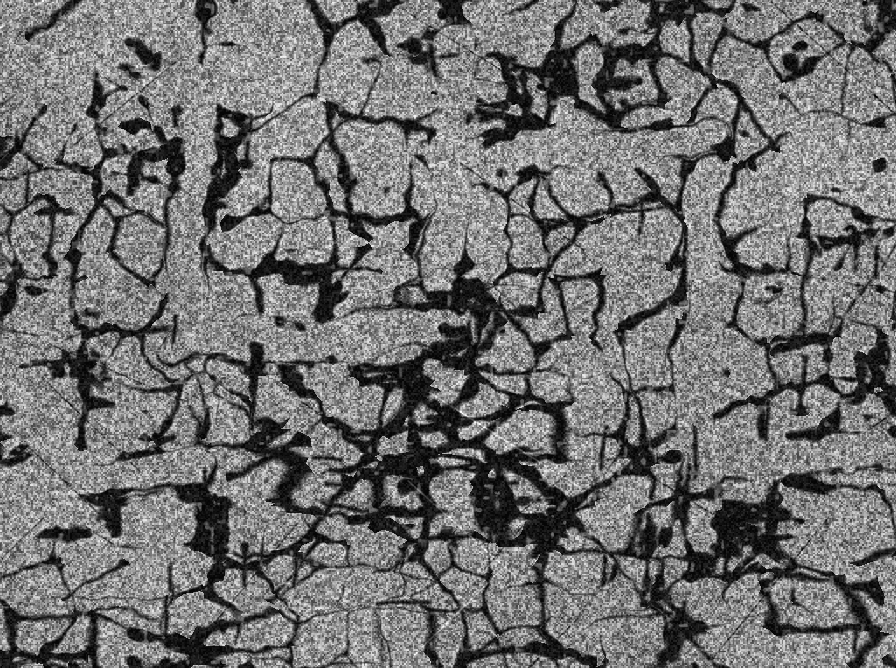
Write a WebGL 1 fragment shader that draws this texture.

```glsl
precision highp float;
uniform vec2 u_resolution;

float hash(vec2 p) {
  vec3 q = fract(vec3(p.xyx) * 0.1031);
  q += dot(q, q.yzx + 33.33);
  return fract((q.x + q.y) * q.z);
}

vec2 hash2(vec2 p) {
  return vec2(hash(p + 17.3), hash(p + 91.7));
}

float noise(vec2 p) {
  vec2 i = floor(p), f = fract(p);
  f = f * f * (3.0 - 2.0 * f);
  vec2 e = vec2(0.0, 1.0);
  return mix(mix(hash(i), hash(i + e.yx), f.x),
             mix(hash(i + e.xy), hash(i + e.yy), f.x), f.y);
}

float fbm(vec2 p) {
  return 0.55 * noise(p) + 0.3 * noise(p * 2.1 + 7.0) + 0.15 * noise(p * 4.3 + 19.0);
}

float segment(vec2 p, vec2 a, vec2 b) {
  vec2 ab = b - a;
  return length(p - a - ab * clamp(dot(p - a, ab) / dot(ab, ab), 0.0, 1.0));
}

// Signed distance to cell seams: some are dropped, junctions widen into pools
float seam(vec2 p, float width, float keep, float seed) {
  vec2 base = floor(p), a = vec2(0.0), b = vec2(1.0);
  vec3 f = vec3(9.0);
  for (int y = -2; y <= 2; y++) {
    for (int x = -2; x <= 2; x++) {
      vec2 cell = base + vec2(float(x), float(y));
      vec2 site = cell + 0.5 + 0.8 * (hash2(cell + seed) - 0.5);
      float d = length(site - p);
      if (d < f.x) { f = vec3(d, f.xy); b = a; a = site; }
      else if (d < f.y) { f = vec3(f.x, d, f.y); b = site; }
      else f.z = min(f.z, d);
    }
  }
  float edge = (f.y * f.y - f.x * f.x) / (2.0 * length(b - a));
  float pool = 1.0 - smoothstep(0.0, 0.3, f.z - f.x);
  float shown = step(hash((a + b) * 13.0 + seed), keep);
  return mix(0.4, edge - width * (1.0 + 2.2 * pool), shown);
}

// Short straight gaps between parallel dendrite arms
float slots(vec2 p, float amount) {
  vec2 q = p * 17.0, base = floor(q);
  float d = 1.0;
  for (int y = -1; y <= 1; y++) {
    for (int x = -1; x <= 1; x++) {
      vec2 cell = base + vec2(float(x), float(y));
      vec2 mid = cell + 0.5 + 0.5 * (hash2(cell) - 0.5);
      float upright = step(0.5, noise(cell * 0.22 + 4.0));
      vec2 reach = mix(vec2(1.0, 0.04), vec2(0.04, 1.0), upright);
      reach *= 0.2 + 0.5 * hash(cell + 5.0);
      float s = segment(q, mid - reach, mid + reach) - 0.04;
      d = min(d, s + step(amount, hash(cell + 41.0)));
    }
  }
  return d / 17.0;
}

// Broad clean arms, alternately upright and level
float trunks(vec2 p) {
  float d = 1.0;
  for (int i = 0; i < 7; i++) {
    float n = float(i);
    vec2 mid = vec2(0.1 + 0.19 * n, 0.2 + 0.6 * hash(vec2(n, 8.0)));
    vec2 along = mix(vec2(0.2, 0.012), vec2(0.004, 0.18), mod(n, 2.0));
    d = min(d, segment(p, mid - along, mid + along) - 0.028);
  }
  return d;
}

// Fine polishing marks: x is bright, y is dark
vec2 scratches(vec2 p, float soft) {
  vec2 marks = vec2(0.0);
  for (int i = 0; i < 22; i++) {
    float n = float(i);
    vec2 mid = hash2(vec2(n, 3.0)) * vec2(1.34, 1.0);
    float angle = mix(0.75, -0.6, step(0.65, hash(vec2(n, 6.0)))) + 0.4 * (hash(vec2(n, 9.0)) - 0.5);
    vec2 reach = vec2(cos(angle), sin(angle)) * (0.02 + 0.13 * hash(vec2(n, 12.0)));
    float line = 1.0 - smoothstep(0.0, 0.001 + soft, segment(p, mid - reach, mid + reach));
    marks = max(marks, line * mix(vec2(1.0, 0.0), vec2(0.0, 1.0), step(0.5, hash(vec2(n, 15.0)))));
  }
  return marks;
}

void main() {
  float pixel = 1.0 / u_resolution.y;
  vec2 p = gl_FragCoord.xy * pixel;
  vec2 q = p + 0.03 * (vec2(noise(p * 13.0), noise(p * 13.0 + 50.0)) - 0.5)
             + 0.009 * (vec2(noise(p * 55.0), noise(p * 55.0 + 80.0)) - 0.5);

  // Regions of round grains, layered arms and varying seam weight
  float rounded = smoothstep(0.4, 0.58, fbm(p * 3.2 + 2.0) + 0.28 * (p.y - 0.45));
  float layered = smoothstep(0.46, 0.6, fbm(p * 2.8 + 31.0) + 0.3 * (0.4 - p.y));
  float weight = 0.25 + 1.2 * noise(p * 9.0 + 12.0);

  float gap = seam(q * 12.0, 0.078 * rounded * weight - 0.025, 0.8, 0.0) / 12.0;
  gap = min(gap, seam(q * 6.0 + 3.0, 0.032 * weight - 0.008, 0.6, 23.0) / 6.0);
  gap = min(gap, seam(q * vec2(7.0, 16.0), 0.09 * layered * weight - 0.03, 0.7, 57.0) / 15.0);
  float trunk = trunks(q);
  gap = max(gap, 0.004 - trunk);
  gap = min(gap, abs(trunk) + 0.014 * noise(p * 11.0 + 70.0) - 0.0045);
  gap = min(gap, slots(mix(p, q, 0.35), 0.04 + 0.16 * layered));

  // Small ragged dark clumps, confined to the neighbourhood of seams
  float clump = fbm(p * 9.0 + 63.0) + 0.25 * (noise(p * 60.0) - 0.5);
  gap -= 0.011 * smoothstep(0.58, 0.8, clump);

  // Speckled metal, nearly black gaps and a thin bright rim
  float speck = hash(floor(p * 382.0)) - 0.5;
  float grit = noise(p * 190.0) - 0.5;
  float soft = 0.0014 + pixel;
  float metal = smoothstep(-soft, soft * 1.6, gap);
  float rim = metal * (1.0 - smoothstep(0.003, 0.010, gap));
  float light = 0.56 + 0.14 * (fbm(p * 4.0 + 9.0) - 0.5) + 0.44 * speck + 0.3 * grit + 0.04 * rim;
  float fleck = smoothstep(0.75, 0.95, noise(p * 110.0 + 5.0));
  float dark = 0.08 + 0.14 * speck + 0.1 * grit + 0.3 * fleck;
  float tone = mix(dark, light, metal);

  vec2 marks = scratches(p, pixel);
  tone += 0.2 * marks.x - 0.26 * marks.y * metal;
  gl_FragColor = vec4(vec3(clamp(tone, 0.02, 1.0)), 1.0);
}
```
